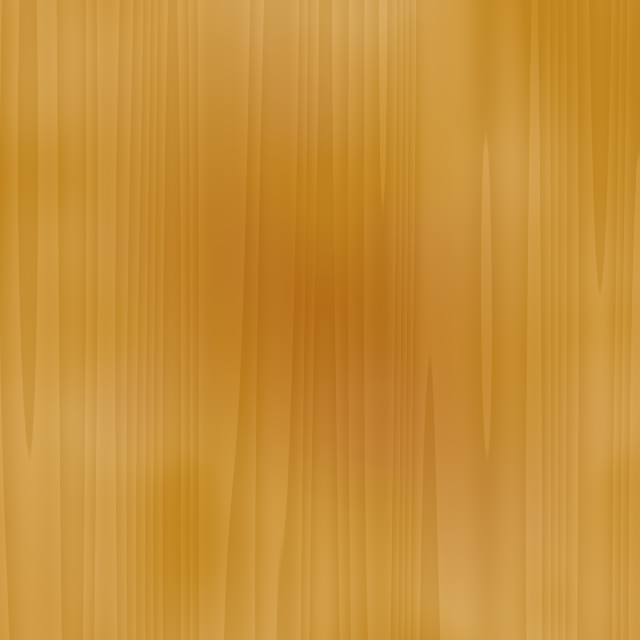
A WebGL 2 fragment shader for this texture:

```glsl
#version 300 es
precision highp float;

uniform vec2 u_resolution;
out vec4 fragColor;

vec3 hash3(vec2 cell) {
    vec3 q = vec3(dot(cell, vec2(127.1, 311.7)),
                  dot(cell, vec2(269.5, 183.3)),
                  dot(cell, vec2(419.2, 371.9)));
    return fract(sin(q) * 43758.5);
}

// Cellular noise whose cells melt into each other, 0 to 1
float softCells(vec2 p) {
    vec2 base = floor(p);
    float total = 0.0, weightSum = 0.0;
    for (int j = -1; j <= 1; j++) {
        for (int i = -1; i <= 1; i++) {
            vec2 cell = base + vec2(i, j);
            vec3 h = hash3(cell);
            vec2 d = cell + 0.2 + 0.6 * h.xy - p;
            float w = pow(max(0.0, 1.0 - dot(d, d) / 1.44), 3.0);
            total += w * h.z;
            weightSum += w;
        }
    }
    return total / weightSum;
}

// Slowly drifting height field; its level lines are the growth rings
float ringField(vec2 p) {
    float f = 1.5 * sin(29.0 * p.x + 0.12 * sin(2.6 * p.y + 1.0));
    f += 0.8 * sin(47.0 * p.x + 0.15 * sin(3.1 * p.y + 2.0) + 2.0);
    f += 0.3 * sin(83.0 * p.x + 0.3 * p.y + 4.0);
    return f + 13.0 * p.x + 0.45 * sin(1.7 * p.y + 5.0 * p.x);
}

// Ramp across each ring with a softened step at its edge
float ringShade(float f) {
    float ramp = fract(f);
    float edge = clamp(1.4 * fwidth(f), 0.025, 0.4);
    return ramp - smoothstep(1.0 - edge, 1.0, ramp);
}

void main() {
    vec2 p = gl_FragCoord.xy / u_resolution;

    // Cloudy variation in two sizes, plus the grain
    float broad = softCells(p * vec2(4.4, 3.8) + 3.0) - 0.5;
    float small = softCells(p * vec2(9.0, 7.5) + 17.0) - 0.5;
    float grain = ringShade(ringField(p)) - 0.45;
    float pale = 0.5 + 0.8 * broad + 0.52 * small + 0.27 * grain;

    // Warm heartwood, leaning down to the right
    vec2 c = p - vec2(0.5, 0.52);
    c.y += 0.35 * c.x;
    float spread = length(c * vec2(1.05, 1.15)) - 0.26 * broad - 0.14 * small;
    float warm = 1.0 - smoothstep(0.1, 0.48, spread);
    pale -= 0.1 * warm;

    vec3 color = mix(vec3(0.765, 0.53, 0.125), vec3(0.84, 0.66, 0.37), clamp(pale, 0.0, 1.0));
    color *= mix(vec3(1.0), vec3(0.93, 0.82, 0.73), warm);
    color *= 1.0 + 0.035 * grain;

    fragColor = vec4(color, 1.0);
}
```
